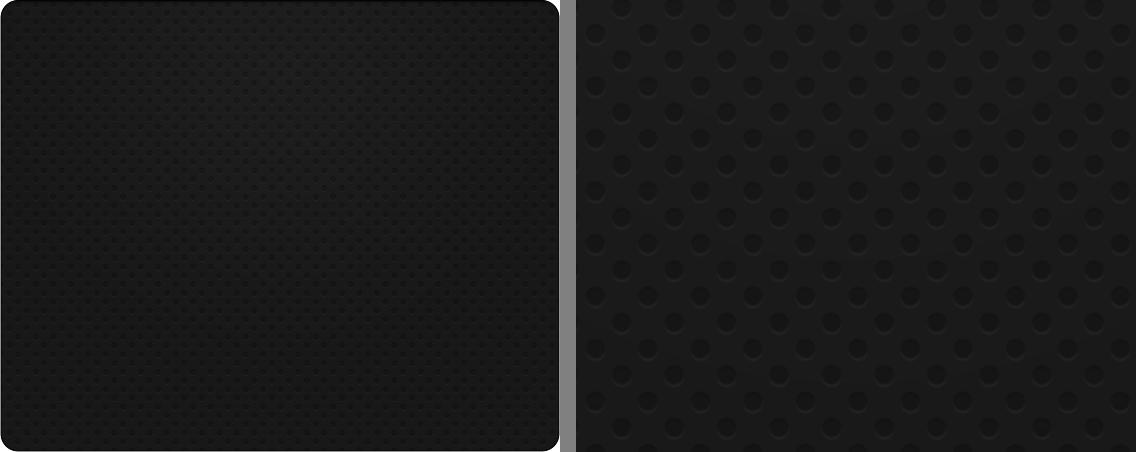
Left: the whole. Right: its middle third, enlarged.
This pattern is drawn by a WebGL 1 fragment shader. Its source:

```glsl
precision highp float;
// A dark rounded panel embossed with a staggered lattice of small round dimples.
// Each dimple is a flat disc with a shaded upper lip and a faint lit crescent below;
// a glow falls off from the upper middle, and a hairline light margin frames the panel.
uniform vec2 u_resolution;

// Lengths are fractions of the canvas width.
const float UNIT = 1.0 / 512.0;
const float PITCH = 16.0 * UNIT;             // 32 dimples across, rows half a pitch apart
const vec2 FIRST_DIMPLE = vec2(0.6, 4.0) * UNIT; // measured from the top left
const float DIMPLE_RADIUS = 2.9 * UNIT;
const float DIMPLE_SOFTNESS = 0.5 * UNIT;
const float RIM_OFFSET = 0.9 * UNIT;
const float CORNER_RADIUS = 16.0 * UNIT;
const float SIDE_MARGIN = 0.5 * UNIT;
const float BOTTOM_MARGIN = 0.5 * UNIT;
const float EDGE_SHADOW = 2.0 * UNIT;
const float TOP_SHADOW = 4.0 * UNIT;

const vec3 OUTSIDE = vec3(1.0);
const vec3 PANEL_LIT = vec3(0.116);
const vec3 PANEL_DIM = vec3(0.095);
const vec2 GLOW_CENTER = vec2(0.5, 0.85);    // fraction of the canvas size
const float GLOW_REACH = 0.55;
const float DIMPLE_SHADE = 0.82;             // brightness relative to the panel
const float LIP_SHADE = 0.88;
const float RIM_LIGHT = 0.032;
const float EDGE_BRIGHTNESS = 0.15;

float roundedBox(vec2 p, vec2 halfSize, float radius) {
  vec2 q = abs(p) - halfSize + radius;
  return length(max(q, 0.0)) + min(max(q.x, q.y), 0.0) - radius;
}

// Offset from the nearest dimple centre; y grows downwards.
vec2 dimpleOffset(vec2 p) {
  vec2 q = (p - FIRST_DIMPLE) / PITCH;
  float row = floor(q.y * 2.0 + 0.5);
  float stagger = 0.5 * mod(row, 2.0);
  return PITCH * vec2(fract(q.x - stagger + 0.5) - 0.5, q.y - 0.5 * row);
}

float disc(vec2 p, float softness) {
  return 1.0 - smoothstep(-softness, softness, length(p) - DIMPLE_RADIUS);
}

void main() {
  float pixel = 1.0 / u_resolution.x;
  vec2 size = vec2(1.0, u_resolution.y / u_resolution.x);
  vec2 p = gl_FragCoord.xy * pixel;
  vec2 fromTop = vec2(p.x, size.y - p.y);

  // Glow on the panel
  float glowDistance = length(p - size * GLOW_CENTER);
  vec3 color = mix(PANEL_LIT, PANEL_DIM, smoothstep(0.0, GLOW_REACH, glowDistance));

  // Dimples, their shaded upper lips and lit lower rims
  vec2 d = dimpleOffset(fromTop);
  float softness = max(DIMPLE_SOFTNESS, 0.5 * pixel);
  float hollow = disc(d, softness);
  float lowered = disc(d - vec2(0.0, RIM_OFFSET), softness);
  color *= mix(1.0, DIMPLE_SHADE, hollow);
  color *= mix(1.0, LIP_SHADE, hollow * (1.0 - lowered));
  color += RIM_LIGHT * lowered * (1.0 - hollow);

  // Inset shadow, deepest along the top
  vec2 low = vec2(SIDE_MARGIN, BOTTOM_MARGIN);
  vec2 high = size - vec2(SIDE_MARGIN, 0.0);
  float edge = roundedBox(p - 0.5 * (low + high), 0.5 * (high - low), CORNER_RADIUS);
  color *= mix(EDGE_BRIGHTNESS, 1.0, smoothstep(0.0, EDGE_SHADOW, -edge));
  color *= mix(0.6, 1.0, smoothstep(0.0, TOP_SHADOW, fromTop.y));

  // Rounded outline
  float outside = smoothstep(-0.5 * pixel, 0.5 * pixel, edge);
  gl_FragColor = vec4(mix(color, OUTSIDE, outside), 1.0);
}
```
